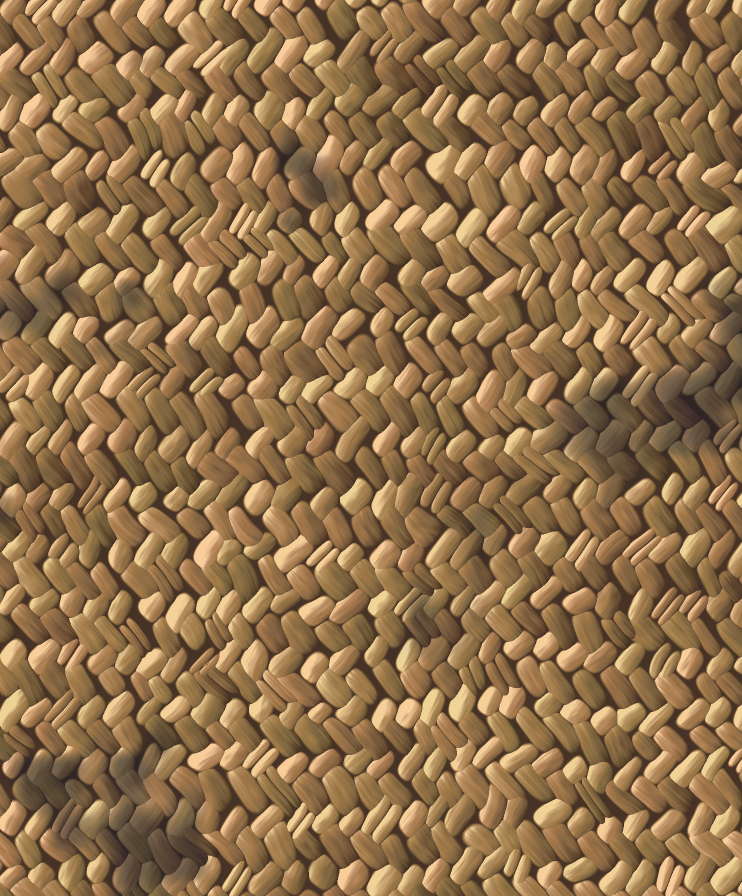
Write a Shadertoy shader that draws this texture.

```glsl
const vec2 WEAVE_PITCH = vec2(0.0320, 0.0305);  // share of canvas height
const vec2 RISING_HALF = vec2(0.96, 0.61);      // half length, half width in cells
const vec2 FALLING_HALF = vec2(1.16, 0.62);
const vec2 LIGHT_DIR = vec2(-0.90, 0.44);
const float LEAN = 0.24;
const float LEAN_SPREAD = 0.50;
const float WARP_AMOUNT = 0.020;
const float JITTER = 0.42;
const float SPLIT_SHARE = 0.09;
const float RISING_TONE = 0.73;
const float FALLING_TONE = 0.55;
const float LIGHT_GAIN = 0.38;
const float FIBRE_GAIN = 0.24;
const float CREVICE_TONE = 0.16;
const float STAIN_DEPTH = 0.48;
const vec3 STAIN_TINT = vec3(0.86, 0.94, 1.12);
const int SAMPLES = 2;

const vec3 STRAW[7] = vec3[7](
    vec3(0.14, 0.11, 0.10), vec3(0.28, 0.20, 0.15), vec3(0.39, 0.29, 0.18),
    vec3(0.51, 0.40, 0.26), vec3(0.63, 0.47, 0.28), vec3(0.73, 0.57, 0.39),
    vec3(0.96, 0.82, 0.60));

float hash(vec2 p) {
    return fract(sin(dot(p, vec2(127.1, 311.7))) * 43758.5);
}

vec2 hash2(vec2 p) {
    return vec2(hash(p), hash(p + 57.3));
}

float noise(vec2 p) {
    vec2 i = floor(p), f = fract(p);
    f = f * f * (3.0 - 2.0 * f);
    return mix(mix(hash(i), hash(i + vec2(1, 0)), f.x),
               mix(hash(i + vec2(0, 1)), hash(i + vec2(1, 1)), f.x), f.y);
}

vec3 strawColor(float tone) {
    float level = clamp(tone, 0.0, 0.999) * 6.0;
    int i = int(level);
    return mix(STRAW[i], STRAW[i + 1], fract(level));
}

vec3 weave(vec2 p) {
    // Bend the rows, then turn into strand axes: x rises right, y rises left
    vec2 bend = vec2(noise(p * 7.0), noise(p * 7.0 + 31.0)) - 0.5;
    vec2 fine = vec2(noise(p * 22.0 + 11.0), noise(p * 22.0 + 73.0)) - 0.5;
    vec2 q = (p + WARP_AMOUNT * (bend + 0.5 * fine)) / WEAVE_PITCH;
    q = vec2(q.x + q.y, q.y - q.x);
    vec2 cell = floor(q);

    // Find the highest strand of the two-over, two-under twill
    float height = -9.0;
    vec2 topLocal = vec2(0), topId = vec2(0);
    bool topRising = true;
    for (int y = -2; y <= 2; y++)
    for (int x = -2; x <= 2; x++) {
        vec2 id = cell + vec2(x, y);
        float phase = mod(id.x + id.y, 4.0);
        if (phase == 1.0 || phase == 3.0) continue;
        bool rising = phase == 0.0;
        vec2 center = id + (rising ? vec2(1.0, 0.5) : vec2(0.5, 1.0));
        vec2 d = q - center - JITTER * (hash2(id) - 0.5);
        vec2 size = rising ? RISING_HALF : FALLING_HALF;
        size *= 0.82 + 0.34 * hash2(id + 9.1);
        vec2 local = (rising ? d : d.yx) / size;
        local.y -= (LEAN + LEAN_SPREAD * (hash(id + 3.7) - 0.5)) * local.x;
        if (hash(id + 21.0) < SPLIT_SHARE) local.y = 2.0 * local.y - sign(local.y);
        vec2 r = abs(local);
        float h = 1.0 - pow(r.x, 3.6) - pow(r.y, 2.6) + 0.30 * (hash(id + 5.5) - 0.5);
        if (h > height) {
            height = h;
            topLocal = local;
            topId = id;
            topRising = rising;
        }
    }

    // Rounded relief lit from the left, with shade gathering on the far side
    vec2 slope = clamp(topLocal * vec2(abs(topLocal.x), 1.0), -1.1, 1.1);
    if (!topRising) slope = slope.yx;
    vec2 normal = vec2(slope.x - slope.y, slope.x + slope.y) * 0.707;
    float light = dot(normal, LIGHT_DIR);
    float exposure = smoothstep(-0.10, 0.46, height + 0.24 * light);

    // Strand tone, long fibres and broad fading
    vec2 seed = 40.0 * hash2(topId);
    float fibre = 0.6 * noise(topLocal * vec2(1.3, 5.0) + seed)
                + 0.4 * noise(topLocal * vec2(2.0, 10.0) + seed) - 0.5;
    float tone = topRising ? RISING_TONE : FALLING_TONE;
    tone += LIGHT_GAIN * light + FIBRE_GAIN * fibre;
    tone += 0.26 * (hash(topId + 14.0) - 0.5);
    tone += 0.20 * (noise(p * vec2(4.0, 9.0) + 5.0) - 0.5);
    tone = mix(CREVICE_TONE, tone, exposure);

    // Soiled patches
    float blot = noise(p * vec2(6.0, 7.5) + 17.0) + 0.25 * (noise(p * 28.0) - 0.5);
    float stain = smoothstep(0.78, 0.98, blot);
    tone *= 1.0 - STAIN_DEPTH * stain;

    float warmth = hash(topId + 33.0) - 0.5;
    vec3 color = strawColor(tone) * (1.0 + warmth * vec3(0.05, -0.03, 0.04));
    return color * mix(vec3(1), STAIN_TINT, stain);
}

void mainImage(out vec4 fragColor, in vec2 fragCoord) {
    vec3 color = vec3(0);
    for (int y = 0; y < SAMPLES; y++)
    for (int x = 0; x < SAMPLES; x++) {
        vec2 offset = (vec2(x, y) + 0.5) / float(SAMPLES) - 0.5;
        color += weave((fragCoord + offset) / iResolution.y);
    }
    fragColor = vec4(color / float(SAMPLES * SAMPLES), 1.0);
}
```
